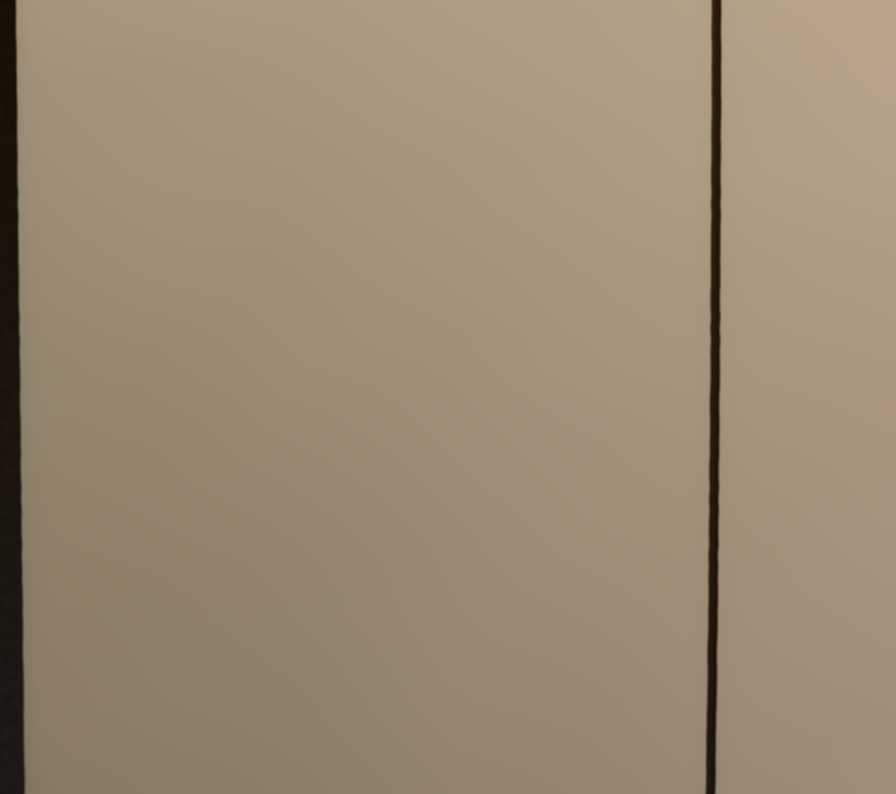
A Shadertoy shader for this texture:

```glsl
// Warm beige wall panels under soft light, split by a thin dark groove,
// with a dark tapering gap along the left side. A four-corner gradient
// lights the panels; soft bands cut the seams and noise adds mottling.

float hash(vec2 p) {
    vec3 q = fract(p.xyx * vec3(0.1031, 0.1030, 0.0973));
    q += dot(q, q.yzx + 33.33);
    return fract((q.x + q.y) * q.z);
}

float valueNoise(vec2 p) {
    vec2 cell = floor(p), f = fract(p);
    f = f * f * (3.0 - 2.0 * f);
    float low = mix(hash(cell), hash(cell + vec2(1, 0)), f.x);
    float high = mix(hash(cell + vec2(0, 1)), hash(cell + vec2(1, 1)), f.x);
    return mix(low, high, f.y);
}

// Light falls from the upper right and fades to the lower left.
vec3 panelColor(vec2 uv) {
    vec3 bottom = mix(vec3(0.535, 0.478, 0.397), vec3(0.615, 0.545, 0.475), uv.x);
    vec3 top = mix(vec3(0.650, 0.580, 0.485), vec3(0.720, 0.645, 0.545), uv.x);
    vec3 color = mix(bottom, top, uv.y);
    vec2 shade = (uv - vec2(0.20, 0.36)) / vec2(0.30, 0.34);
    return color - 0.016 * exp(-dot(shade, shade));
}

// Broad, faint variation in brightness and warmth.
vec3 mottling(vec2 uv) {
    float tone = valueNoise(uv * vec2(6.0, 9.0)) - 0.5;
    float warmth = valueNoise(uv * vec2(5.0, 6.0) + 17.0) - 0.5;
    return 0.008 * tone + warmth * vec3(0.010, -0.004, -0.006);
}

// Coverage of a soft band around zero distance.
float band(float d, float halfWidth, float blur) {
    return 1.0 - smoothstep(halfWidth - blur, halfWidth + blur, abs(d));
}

void mainImage(out vec4 fragColor, in vec2 fragCoord) {
    vec2 uv = fragCoord / iResolution.xy;
    float blur = max(0.0022, 1.0 / iResolution.x);
    float wobble = 0.0008 * (valueNoise(vec2(3.0, uv.y * 70.0)) - 0.5);
    vec3 color = panelColor(uv) + mottling(uv);

    // Groove between the panels, leaning left toward its foot
    float fall = 1.0 - uv.y;
    float grooveX = 0.7995 - 0.0065 * fall * fall + wobble;
    float grooveD = uv.x - grooveX;
    color -= 0.025 * exp(-abs(grooveD) * 120.0);
    vec3 grooveColor = mix(vec3(0.125, 0.085, 0.040), vec3(0.180, 0.115, 0.045), uv.y);
    grooveColor *= 1.0 - 0.25 * smoothstep(-0.002, 0.004, grooveD);
    color = mix(color, grooveColor, band(grooveD, 0.0052, blur));

    // Gap on the left, wider and greyer toward the bottom
    float gapEdge = mix(0.0275, 0.0175, uv.y) + wobble;
    float gapD = uv.x - gapEdge;
    color -= vec3(0.045, 0.030, 0.020) * exp(-max(gapD, 0.0) * 110.0);
    vec3 gapColor = mix(vec3(0.115, 0.095, 0.080), vec3(0.085, 0.060, 0.020), uv.y);
    gapColor *= 0.9 + 0.2 * valueNoise(uv * vec2(160.0, 130.0));
    color = mix(gapColor, color, smoothstep(-blur, blur, gapD));

    fragColor = vec4(clamp(color, 0.0, 1.0), 1.0);
}
```
